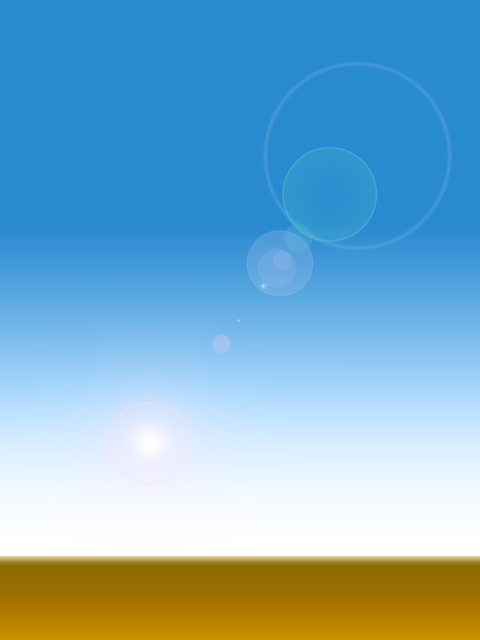
Give the GLSL for this background, as a Shadertoy shader.

```glsl
// Clear sky fading to a white horizon over golden ground, with a low sun and its lens flare.

#define HORIZON 0.1310
#define SKY_TOP 0.652
#define SUN vec2(0.2344, 0.3073)
#define FLARE_AXIS vec2(0.3242, 0.4492)
#define DEEP_BLUE vec3(0.158, 0.540, 0.812)
#define PALE_BLUE vec3(0.690, 0.860, 1.000)
#define GROUND_NEAR vec3(0.820, 0.580, 0.000)
#define GROUND_MID vec3(0.630, 0.435, 0.000)
#define GROUND_FAR vec3(0.550, 0.415, 0.000)
#define HAZE vec3(0.850, 0.760, 0.560)
#define LILAC vec3(0.780, 0.800, 0.960)
#define TEAL vec3(0.300, 0.720, 0.800)

// Smooth bell curve around zero
float bell(float x, float width) {
    return exp(-x * x / (width * width));
}

// Soft coverage of a disc, from the distance to its centre
float disc(float dist, float radius) {
    float edge = max(0.0008, 0.75 / iResolution.y);
    return 1.0 - smoothstep(radius - edge, radius + edge, dist);
}

// Distance to a point on the line of flares; 0 is the sun, 1 the far ring
float flareDist(vec2 p, float along) {
    return length(p - SUN - FLARE_AXIS * along);
}

vec3 skyColor(float y) {
    float t = clamp((SKY_TOP - y) / (SKY_TOP - HORIZON), 0.0, 1.0);
    float lower = clamp((t - 0.53) / 0.47, 0.0, 1.0);
    vec3 sky = mix(DEEP_BLUE, PALE_BLUE, pow(min(t / 0.53, 1.0), 1.15));
    return mix(sky, vec3(1.0), 1.0 - (1.0 - lower) * (1.0 - lower));
}

vec3 groundColor(float y) {
    float g = clamp(y / HORIZON, 0.0, 1.0);
    vec3 ground = mix(GROUND_NEAR, GROUND_MID, smoothstep(-0.15, 0.58, g));
    ground = mix(ground, GROUND_FAR, smoothstep(0.4, 0.88, g));
    return mix(ground, HAZE, bell(HORIZON - y, 0.0085));
}

vec3 addSun(vec3 col, vec2 p) {
    float d = length(p - SUN);
    vec3 halo = vec3(0.96, 0.92, 0.99);
    col = mix(col, halo, 0.30 * bell(d, 0.11));
    col = mix(col, halo, 0.65 * bell(d, 0.052));
    col = mix(col, vec3(1.0), bell(d, 0.024));
    // Thin pink ring
    return mix(col, vec3(1.0, 0.86, 0.96), 0.38 * bell(d - 0.0630, 0.0022));
}

vec3 addFlares(vec3 col, vec2 p) {
    // Far ring
    float d = flareDist(p, 1.0);
    col = mix(col, vec3(0.48, 0.72, 0.88), 0.32 * bell(d - 0.1440, 0.0032));

    // Large teal disc with a bright rim, then the small one beside it
    d = flareDist(p, 0.866);
    float rim = smoothstep(0.02, 0.0735, d);
    col = mix(col, TEAL, disc(d, 0.0735) * (0.12 + 0.15 * rim));
    col = mix(col, vec3(0.55, 0.82, 0.90), 0.30 * bell(d - 0.0730, 0.0012));
    col = mix(col, TEAL, 0.34 * disc(flareDist(p, 0.714), 0.0220));

    // Nested lilac discs: place along the axis, radius, opacity
    vec3 discs[4] = vec3[4](
        vec3(0.626, 0.0514, 0.20), vec3(0.610, 0.0300, 0.13),
        vec3(0.637, 0.0146, 0.16), vec3(0.345, 0.0143, 0.42));
    for (int i = 0; i < 4; i++) {
        float away = flareDist(p, discs[i].x);
        col = mix(col, LILAC, discs[i].z * disc(away, discs[i].y));
    }
    d = flareDist(p, 0.626);
    col = mix(col, LILAC, 0.15 * bell(d - 0.0510, 0.0010));

    // Glints
    vec3 glint = vec3(0.65, 0.98, 0.96);
    d = flareDist(p, 0.547);
    col = mix(col, glint, 0.75 * bell(d, 0.0022) + 0.25 * bell(d, 0.0060));
    return mix(col, glint, 0.85 * bell(flareDist(p, 0.427), 0.0017));
}

void mainImage(out vec4 fragColor, in vec2 fragCoord) {
    vec2 p = fragCoord / iResolution.y;

    vec3 sky = addFlares(addSun(skyColor(p.y), p), p);
    float edge = max(0.0012, 0.75 / iResolution.y);
    float skyMask = smoothstep(HORIZON - edge, HORIZON + edge, p.y);

    fragColor = vec4(mix(groundColor(p.y), sky, skyMask), 1.0);
}
```
